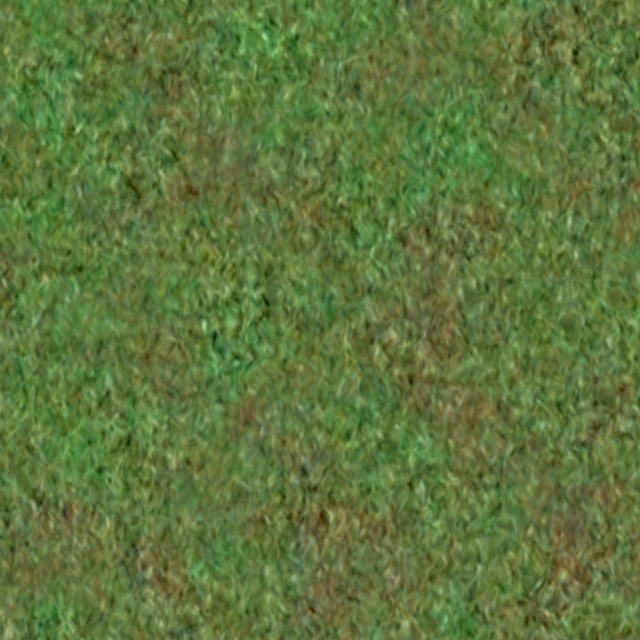
Give the GLSL for this texture, as a WebGL 2 fragment shader.

```glsl
#version 300 es
precision highp float;
precision highp int;
// Soft-focus mown lawn: short leaning blades over mottled turf with dry patches.

uniform vec2 u_resolution;
out vec4 fragColor;

// Colours
const vec3 TURF = vec3(0.368, 0.462, 0.238);       // average lawn green
const vec3 LIGHT_AXIS = vec3(0.225, 0.255, 0.205); // shadow to sunlit
const vec3 DRY_AXIS = vec3(0.060, -0.030, 0.022);  // lush to withered
const vec3 COOL_AXIS = vec3(-0.060, 0.012, 0.066); // yellowish to bluish
const vec3 PALE_TIP = vec3(0.66, 0.70, 0.56);      // sun-bleached tips

// Blades, in canvas units
const float BLADE_CELLS = 50.0;
const float BLADE_WIDTH = 0.0033;
const float BLADE_LENGTH = 0.0088;
const float BLADE_LEAN = 0.75;
const int BLADE_LAYERS = 3;

// Turf mottling, in features per canvas
const vec2 GRAIN_FREQ = vec2(88.0, 58.0);
const vec2 CLUMP_FREQ = vec2(32.0, 25.0);
const float PATCH_FREQ = 5.0;
const float CONTRAST = 0.80;

// Three independent values in 0..1 for a lattice cell
vec3 hash3(vec2 cell, int seed) {
    uvec3 v = uvec3(ivec3(ivec2(cell), seed)) * 1664525u + 1013904223u;
    v.x += v.y * v.z; v.y += v.z * v.x; v.z += v.x * v.y;
    v ^= v >> 16u;
    v.x += v.y * v.z; v.y += v.z * v.x; v.z += v.x * v.y;
    return vec3(v >> 8u) / 16777216.0;
}

float cornerRamp(vec2 cell, vec2 offset, int seed) {
    float angle = 6.2832 * hash3(cell, seed).x;
    return dot(vec2(cos(angle), sin(angle)), offset);
}

// Gradient noise, roughly -0.7..0.7
float gradientNoise(vec2 p, int seed) {
    vec2 i = floor(p), f = p - i;
    vec2 u = f * f * f * (f * (f * 6.0 - 15.0) + 10.0);
    vec2 e = vec2(1.0, 0.0);
    float low = mix(cornerRamp(i, f, seed), cornerRamp(i + e, f - e, seed), u.x);
    float high = mix(cornerRamp(i + e.yx, f - e.yx, seed), cornerRamp(i + 1.0, f - 1.0, seed), u.x);
    return mix(low, high, u.y);
}

// One scattered blade per cell: x = brightness, y = bluish tint, z = pale tip
vec3 bladeLayer(vec2 p, int seed) {
    vec2 q = p * BLADE_CELLS + 0.37 * float(seed);
    vec2 home = floor(q);
    vec3 sum = vec3(0.0);
    for (int y = -1; y <= 1; y++) {
        for (int x = -1; x <= 1; x++) {
            vec2 cell = home + vec2(x, y);
            vec3 place = hash3(cell, seed);
            vec3 look = hash3(cell, seed + 50);
            float angle = (place.z * 2.0 - 1.0) * BLADE_LEAN - 0.12;
            vec2 d = (q - cell - place.xy) / BLADE_CELLS;
            d = mat2(cos(angle), sin(angle), -sin(angle), cos(angle)) * d;
            d /= vec2(BLADE_WIDTH, BLADE_LENGTH * mix(0.55, 1.1, look.z));
            float cover = exp(-dot(d, d));
            float pale = smoothstep(0.93, 1.0, look.x);
            sum += cover * vec3(look.x * 2.0 - 1.0, look.y * 2.0 - 1.0, pale);
        }
    }
    return sum;
}

void main() {
    vec2 p = gl_FragCoord.xy / min(u_resolution.x, u_resolution.y);

    // Broad patches: wear, and how rough the turf is
    float wear = gradientNoise(p * PATCH_FREQ, 1) + 0.7 * gradientNoise(p * PATCH_FREQ * 2.6, 2);
    float rough = gradientNoise(p * PATCH_FREQ * 1.4, 3);
    float dryness = 1.5 * wear + 0.5 * (0.5 - p.y);

    // Mottled ground, bent so the grain wanders
    vec2 bend = vec2(gradientNoise(p * 28.0, 4), gradientNoise(p * 28.0, 5)) * 0.012;
    vec2 g = p + bend;
    float clump = gradientNoise(g * CLUMP_FREQ, 6);
    float grain = gradientNoise(g * GRAIN_FREQ, 7);
    float fine = gradientNoise(g * GRAIN_FREQ * 1.9, 8);
    float tint = gradientNoise(g * GRAIN_FREQ * 0.7, 9) + gradientNoise(p * CLUMP_FREQ * 0.5, 10);

    // Blades on top
    vec3 blades = vec3(0.0);
    for (int i = 0; i < BLADE_LAYERS; i++) {
        blades += bladeLayer(p, 20 + i);
    }

    float tone = 0.62 * blades.x + 0.55 * clump + 0.75 * grain + 0.4 * fine;
    tone *= CONTRAST * (1.0 + 0.7 * rough);
    tone -= 0.12 * wear;

    vec3 colour = TURF + LIGHT_AXIS * tone;
    colour += DRY_AXIS * (dryness + 0.9 * gradientNoise(g * CLUMP_FREQ * 1.3, 11));
    colour += COOL_AXIS * (0.8 * tint + 0.45 * blades.y);
    colour = mix(colour, PALE_TIP, 0.4 * clamp(blades.z, 0.0, 1.0));
    fragColor = vec4(clamp(colour, 0.0, 1.0), 1.0);
}
```
